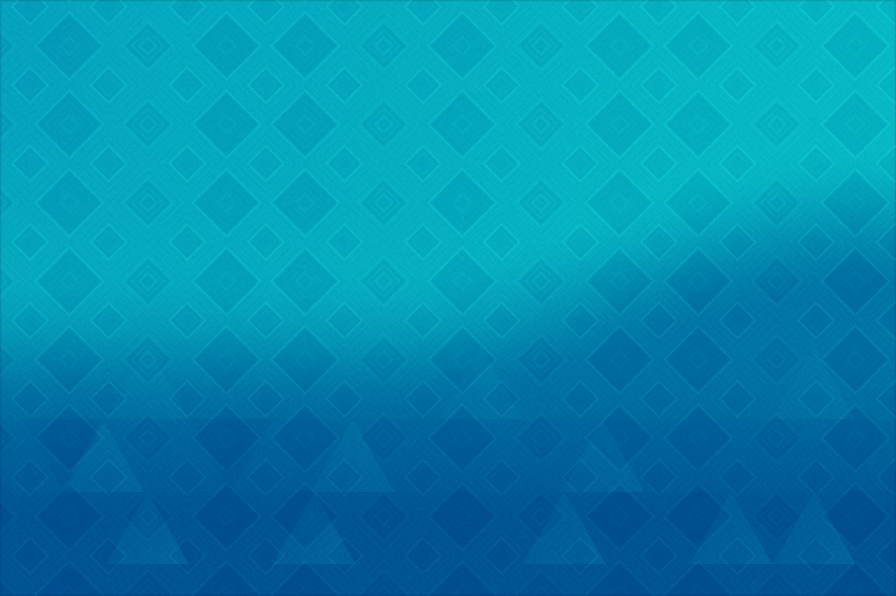
A Shadertoy shader for this background:

```glsl
float hash(vec2 p) {
    return fract(sin(dot(p, vec2(12.99, 78.23))) * 43758.5);
}

// True when an integer-valued index is a multiple of n
bool every(float index, float n) {
    return abs(fract(index / n + 0.5) - 0.5) < 0.05;
}

float stroke(float dist, float width, float blur) {
    return 1.0 - smoothstep(width, width + blur, abs(dist));
}

// Teal sky over a deep blue slope that climbs to the right
vec3 backdrop(vec2 p) {
    float shore = mix(0.55, 0.335, smoothstep(0.6, 1.45, p.x));
    float glow = smoothstep(0.3, 1.5, p.x + 0.2 * p.y);
    vec3 teal = mix(vec3(0.02, 0.655, 0.74), vec3(0.025, 0.715, 0.763), glow);
    teal.g -= 0.03 * (1.0 - smoothstep(0.0, 0.3, p.x)) * (1.0 - smoothstep(0.1, 0.5, p.y));
    vec3 color = mix(teal, vec3(0.0, 0.455, 0.645), smoothstep(-0.1, 0.17, p.y - shore));
    return mix(color, vec3(0.0, 0.345, 0.588), smoothstep(0.55, 0.9, p.y));
}

// Signed brightness of the diamond lattice
float lattice(vec2 p) {
    float size = 0.1316;
    vec2 grid = (p - vec2(0.116, 0.077)) / size;
    vec2 cell = floor(grid + 0.5);
    vec2 local = abs(grid - cell);
    float blur = 1.5 / (iResolution.y * size);
    float large = local.x + local.y;
    float small = 1.0 - large;
    bool ringed = every(cell.x - 1.0, 5.0) || every(cell.x - 4.0, 5.0);

    // Filled diamonds and their outlines
    float reach = ringed ? 0.3 : 0.41;
    float inLarge = 1.0 - smoothstep(reach, reach + blur, large);
    float inSmall = 1.0 - smoothstep(0.21, 0.21 + blur, small);
    float tone = 0.008 - inLarge * (ringed ? 0.022 : 0.036) - 0.024 * inSmall;
    tone += (ringed ? 0.025 : 0.042) * stroke(large - reach - 0.015, 0.006, blur);
    tone += 0.05 * stroke(small - 0.225, 0.008, blur);
    tone += 0.012 * stroke(small - 0.13, 0.01, blur);

    // Concentric rings inside, fine uneven bands between
    float ring = abs(fract(large * 10.0) - 0.5);
    tone += inLarge * (ringed ? 0.028 : 0.01) * (smoothstep(0.1, 0.45, ring) - 0.5);
    tone += 0.018 * stroke(large - 0.12, 0.015, blur);
    float bands = 0.6 * sin(large * 88.0) + 0.5 * sin(large * 57.0 + 1.0);
    return tone + 0.011 * (1.0 - inLarge) * (1.0 - inSmall) * bands;
}

// Coverage of a triangle column: x = fill, y = column index
vec2 triangle(vec2 p, float origin, float drop) {
    float u = (p.x - origin) / 0.1395;
    float column = floor(u + 0.5);
    float blur = 6.0 / iResolution.y;
    float fill = smoothstep(-blur, blur, 0.5 * drop - abs(u - column));
    return vec2(fill * mix(0.5, 1.0, u - column + 0.5), column);
}

// Lit triangles in three rows near the bottom
float triangles(vec2 p) {
    float depth = (p.y - 0.582) / 0.1217;
    float row = floor(depth);
    float drop = depth - row;
    if (row < 0.0 || row > 2.0) return 0.0;
    vec2 up = triangle(p, row == 1.0 ? 0.172 : 0.247, drop);
    float j = up.y;
    if (row == 0.0) return every(j, 4.0) ? 0.35 * up.x : 0.0;
    if (row == 2.0) {
        bool lit = every(j, 5.0) || every(j - 2.0, 5.0) || j == 8.0;
        return lit ? up.x * (0.6 + 0.4 * drop) : 0.0;
    }
    vec2 down = triangle(p, 0.247, 1.0 - drop);
    float light = every(j, 3.0) && j < 8.0 ? 0.65 * up.x : 0.0;
    if (every(down.y - 1.0, 2.0) && down.y < 2.0) light -= 0.35 * down.x;
    return light;
}

void mainImage(out vec4 fragColor, in vec2 fragCoord) {
    // Top-down coordinates, one unit per canvas height
    vec2 uv = fragCoord / iResolution.xy;
    vec2 p = vec2(uv.x * 1.5, 1.0 - uv.y);
    vec3 color = backdrop(p);

    // Stepped bands behind the triangles
    float soft = 1.0 / iResolution.y;
    float steps = smoothstep(-soft, soft, p.y - 0.704) + smoothstep(-soft, soft, p.y - 0.825);
    color -= vec3(0.0, 0.01, 0.006) * steps;
    color += vec3(0.01, 0.065, 0.04) * triangles(p);

    // Lattice, faint grain and darkened rim
    float fade = mix(1.0, 0.7, smoothstep(0.5, 0.9, p.y));
    color += vec3(0.35, 1.0, 0.6) * lattice(p) * fade;
    color += 0.016 * (hash(floor(p * 340.0)) - 0.5);
    vec2 rim = min(p, vec2(1.5, 1.0) - p);
    color *= mix(0.88, 1.0, smoothstep(0.0, 0.004, min(rim.x, rim.y)));
    fragColor = vec4(clamp(color, 0.0, 1.0), 1.0);
}
```
